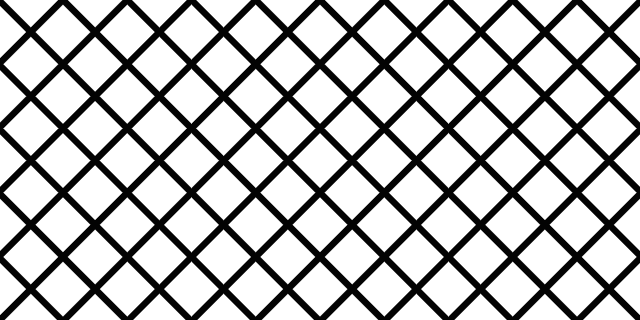
Write a Shadertoy shader that draws this pattern.

```glsl
// Diagonal lattice of black bars crossing at right angles on white.

const vec3 PAPER = vec3(1.0);
const vec3 INK = vec3(0.01);

// Lengths are fractions of the canvas height.
const float DIAMOND_SIZE = 0.2008;  // corner to corner, both ways
const float BAR_WIDTH = 0.0205;
const vec2 DIAMOND_CENTER = vec2(0.0, -0.0018);  // from the canvas centre

// Turns the plane by 45 degrees.
vec2 rotateDiagonal(vec2 p) {
    return vec2(p.x + p.y, p.y - p.x) * sqrt(0.5);
}

// Distance to the nearest line of a square grid with a cell centred at zero.
float gridDistance(vec2 p, float spacing) {
    vec2 toLine = 0.5 * spacing - abs(mod(p + 0.5 * spacing, spacing) - 0.5 * spacing);
    return min(toLine.x, toLine.y);
}

// Smooth coverage of a bar around a line.
float barMask(float dist, float width, float pixel) {
    return 1.0 - clamp((dist - 0.5 * width) / pixel + 0.5, 0.0, 1.0);
}

void mainImage(out vec4 fragColor, in vec2 fragCoord) {
    float pixel = 1.0 / iResolution.y;
    vec2 p = (fragCoord - 0.5 * iResolution.xy) * pixel - DIAMOND_CENTER;

    // The bars run along both diagonals.
    float spacing = DIAMOND_SIZE * sqrt(0.5);
    float dist = gridDistance(rotateDiagonal(p), spacing);

    fragColor = vec4(mix(PAPER, INK, barMask(dist, BAR_WIDTH, pixel)), 1.0);
}
```
